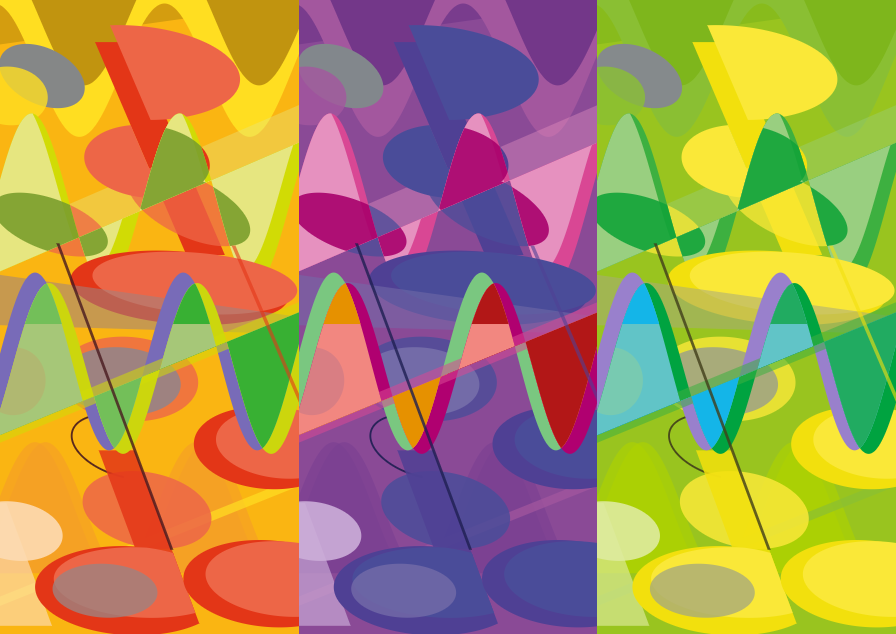
Give the GLSL for this background, as a Shadertoy shader.

```glsl
// Palettes: one column per panel
const mat3 BASE = mat3(.98,.71,.07, .54,.29,.59, .60,.77,.12);
const mat3 LOBE = mat3(1.,.87,.13, .64,.34,.62, .54,.75,.20);
const mat3 DARK = mat3(.73,.55,.05, .43,.20,.53, .49,.71,.10);
const mat3 GREY = mat3(.52,.53,.53, .51,.53,.55, .52,.54,.55);
const mat3 SOLID = mat3(.93,.40,.28, .29,.30,.60, .98,.91,.22);
const mat3 RIM = mat3(.89,.21,.09, .31,.25,.58, .95,.88,.05);
const mat3 RIBBON = mat3(.82,.86,.02, .85,.28,.58, .24,.69,.25);
const mat3 PALE = mat3(.90,.90,.50, .90,.57,.75, .60,.81,.50);
const mat3 LEAF = mat3(.48,.62,.17, .66,.00,.42, .07,.64,.22);
const mat3 LEFT_EDGE = mat3(.47,.42,.72, .48,.78,.50, .60,.50,.80);
const mat3 RIGHT_EDGE = mat3(.80,.84,.05, .69,.00,.44, .00,.64,.25);
const mat3 SOFT = mat3(.65,.78,.47, .95,.53,.50, .38,.77,.78);
const mat3 HOT = mat3(.45,.75,.35, .90,.57,.00, .08,.71,.91);
const mat3 DEEP = mat3(.22,.69,.20, .70,.09,.09, .13,.67,.38);
const mat3 GHOST = mat3(.96,.62,.15, .48,.25,.57, .68,.82,.00);
const mat3 MILK = mat3(.99,.86,.70, .80,.68,.85, .87,.92,.62);
const mat3 MUTE = mat3(.62,.51,.50, .45,.42,.66, .66,.67,.48);
const mat3 INK = mat3(.28,.10,.12, .12,.12,.32, .25,.24,.10);

const vec2 PANEL = vec2(256., 542.); // design units, y runs down
const float STEEP = .373;
const float LEAN = .43;

vec3 color;
float pixel;
int panel;

void layer(float d, mat3 palette, float opacity) {
    color = mix(color, palette[panel], opacity * clamp(.5 - d / pixel, 0., 1.));
}

float ellipse(vec2 p, vec2 center, vec2 radius, float tilt) {
    float c = cos(tilt), s = sin(tilt);
    p = mat2(c, -s, s, c) * (p - center);
    float k = length(p / radius);
    return (k - 1.) * (k + 1e-5) / (length(p / (radius * radius)) + 1e-7);
}

// Negative below the curve
float wave(vec2 p, float crest, float middle, float amp, float period) {
    float k = 6.2832 / period, a = k * (p.x - crest);
    float slope = amp * k * sin(a);
    return (middle - amp * cos(a) - p.y) / sqrt(1. + slope * slope);
}

// Negative below a line through (0, y)
float below(vec2 p, float y, float slope) {
    return (y + slope * p.x - p.y) / sqrt(1. + slope * slope);
}

// Negative right of a line through (x, 0)
float rightOf(vec2 p, float x, float slope) {
    return (x + slope * p.y - p.x) / sqrt(1. + slope * slope);
}

float exclusive(float a, float b) { return max(min(a, b), -max(a, b)); }

void disc(vec2 p, vec2 center, vec2 radius) {
    layer(ellipse(p, center, radius, .08), RIM, 1.);
    layer(ellipse(p, center + vec2(13., -4.), radius - vec2(6., 5.), .08), SOLID, 1.);
}

void mainImage(out vec4 fragColor, in vec2 fragCoord) {
    vec2 uv = fragCoord / iResolution.xy;
    panel = int(min(floor(uv.x * 3.), 2.));
    vec2 p = vec2(fract(uv.x * 3.), 1. - uv.y) * PANEL;
    pixel = PANEL.y / iResolution.y;
    color = BASE[panel];

    // Hanging lobes along the top
    layer(-below(p, 38., -.14), DARK, .6);
    layer(-wave(p, 141., 60., 57., 146.), LOBE, 1.);
    layer(-wave(p, 147., 17., 56., 150.), DARK, .9);
    layer(ellipse(p, vec2(36., 65.), vec2(39., 24.), .45), GREY, 1.);
    layer(ellipse(p, vec2(8., 82.), vec2(33., 25.), .1), LOBE, .8);

    // Leaning band, dome and stacked leaves
    float leanLeft = rightOf(p, 66., LEAN), leanRight = rightOf(p, 99., LEAN);
    float lean = max(leanLeft, -leanRight);
    float upper = below(p, 200., -.43), lower = below(p, 232., -.43);
    layer(max(upper, -lower), PALE, .4);
    layer(max(lean, max(36. - p.y, p.y - 218.)), RIM, 1.);
    layer(max(ellipse(p, vec2(115., 62.), vec2(91., 40.), .08), rightOf(p, 85., LEAN)), SOLID, 1.);
    float bud = ellipse(p, vec2(126., 138.), vec2(54., 31.), .1);
    float leaf = min(ellipse(p, vec2(43., 192.), vec2(52., 22.), .35),
                     ellipse(p, vec2(162., 177.), vec2(57., 25.), .45));
    layer(max(bud, leanLeft), RIM, 1.);
    layer(max(bud, -leanLeft), SOLID, 1.);
    layer(leaf, SOLID, .75);

    // Upper wave
    float outer = exclusive(wave(p, 27., 171., 74., 127.), lower);
    float inner = exclusive(wave(p, 17., 159., 72., 128.), lower);
    layer(outer, RIBBON, 1.);
    layer(max(outer, inner), PALE, 1.);
    layer(max(outer, min(leaf, bud)), LEAF, .9);

    // Wide middle oval, crossing strip and muted oval
    disc(p, vec2(154., 246.), vec2(94., 31.));
    layer(max(235. + .14 * p.x - p.y, p.y - 278. - .03 * p.x), MUTE, .55);
    layer(ellipse(p, vec2(110., 324.), vec2(60., 36.), .08), SOLID, .8);
    layer(ellipse(p, vec2(104., 326.), vec2(51., 29.), .08), MUTE, 1.);

    // Ghost humps and milk shapes near the bottom
    for (float i = 0.; i < 2.; i++) {
        layer(max(wave(p, 30. + 9. * i, 436., 58., 138.), p.y - 490.), GHOST, .65);
    }
    layer(max(below(p, 510., -.4), -below(p, 518., -.4)), LOBE, .7);
    layer(ellipse(p, vec2(12., 454.), vec2(42., 25.), .15), MILK, .9);
    layer(max(-rightOf(p, -155., STEEP), max(430. - p.y, p.y - 535.)), MILK, .65);

    // Serpentine of ovals and the steep band
    float steep = rightOf(p, -28., STEEP);
    float band = max(-steep, rightOf(p, -59., STEEP));
    float loop = ellipse(p, vec2(106., 382.), vec2(46., 25.), .3);
    layer(max(abs(loop) - .8, p.x - 106.), INK, .9);
    layer(ellipse(p, vec2(126., 436.), vec2(56., 32.), .2), SOLID, .85);
    layer(max(band, max(385. - p.y, p.y - 475.)), RIM, .85);
    float foot = max(ellipse(p, vec2(111., 505.), vec2(81., 38.), .05), -steep);
    layer(foot, RIM, 1.);
    layer(max(foot, ellipse(p, vec2(122., 498.), vec2(76., 30.), .05)), SOLID, 1.);
    layer(max(foot, ellipse(p, vec2(90., 505.), vec2(45., 23.), .05)), MUTE, .8);
    disc(p, vec2(229., 383.), vec2(63., 35.));
    disc(p, vec2(231., 499.), vec2(74., 37.));

    // Lower wave, split by a rising strip
    float strip = below(p, 372., -.41);
    float a = exclusive(wave(p, 30., 309., 76., 127.), strip);
    float b = exclusive(wave(p, 42., 315., 73., 127.), strip);
    float both = max(a, b);
    float warm = max(both, min(p.y - 277., strip));
    layer(a, LEFT_EDGE, 1.);
    layer(b, RIGHT_EDGE, 1.);
    layer(both, SOFT, 1.);
    layer(max(both, ellipse(p, vec2(12., 326.), vec2(27., 29.), .2)), SOLID, .15);
    layer(max(warm, p.x - 128.), HOT, 1.);
    layer(max(warm, 128. - p.x), DEEP, 1.);
    layer(max(abs(strip - 1.) - 7., -both), RIBBON, .55);

    // Fine steep strokes
    layer(max(abs(steep) - 1.2, max(208. - p.y, p.y - 470.)), INK, .8);
    layer(max(abs(leanRight + 10.) - 1.5, max(210. - p.y, p.y - 390.)), RIM, .6);

    fragColor = vec4(color, 1.);
}
```
